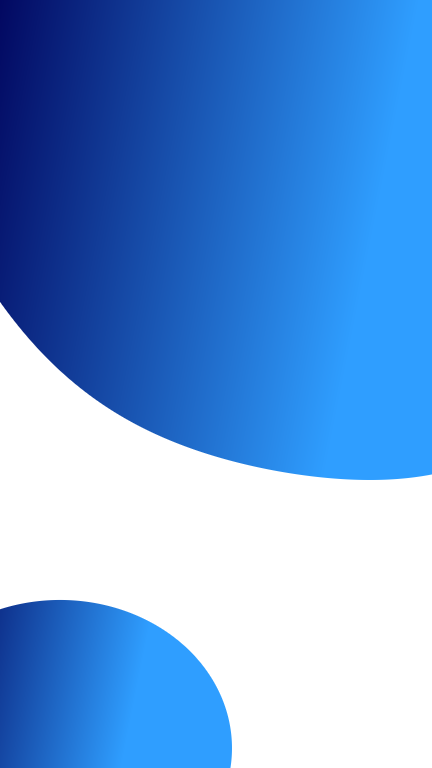
A Shadertoy shader for this background:

```glsl
#define NAVY vec3(0.008, 0.03, 0.38)
#define AZURE vec3(0.184, 0.62, 1.0)
#define PAPER vec3(1.0)
#define TILT 0.2
#define WAVE_LOW vec2(0.856, 0.6667)
#define WAVE_BEND vec3(0.426, 0.657, 0.4)
#define WAVE_RAMP vec3(0.0, 1.778, 0.972)
#define DISC_CENTER vec2(0.139, 0.046)
#define DISC_RADII vec2(0.398, 0.343)
#define DISC_RAMP vec3(-0.134, 0.389, 0.493)

// Slanted ramp: xy is the dark starting point, z the span
vec3 blueRamp(vec2 p, vec3 ramp) {
    float along = p.x - ramp.x + TILT * (ramp.y - p.y);
    return mix(NAVY, AZURE, clamp(along / ramp.z, 0.0, 1.0));
}

// Signed distance to the sagging curve, negative above it
float waveDistance(vec2 p) {
    float t = WAVE_LOW.x - p.x;
    float off = t - WAVE_BEND.z;
    float bend = WAVE_BEND.x + WAVE_BEND.y * off * off;
    float slope = 2.0 * t * bend + 2.0 * t * t * WAVE_BEND.y * off;
    float edge = WAVE_LOW.y + t * t * bend;
    return (edge - p.y) / sqrt(1.0 + slope * slope);
}

// Approximate signed distance to an ellipse, negative inside
float ellipseDistance(vec2 p, vec2 radii) {
    float k = length(p / radii);
    return k * (k - 1.0) / max(length(p / (radii * radii)), 1e-4);
}

float coverage(float dist, float pixel) {
    return clamp(0.5 - dist / pixel, 0.0, 1.0);
}

void mainImage(out vec4 fragColor, in vec2 fragCoord) {
    // Canvas width is one unit
    float pixel = 1.0 / iResolution.x;
    vec2 p = fragCoord * pixel;

    // Upper wave, then lower disc
    vec3 color = PAPER;
    color = mix(color, blueRamp(p, WAVE_RAMP), coverage(waveDistance(p), pixel));
    float disc = ellipseDistance(p - DISC_CENTER, DISC_RADII);
    color = mix(color, blueRamp(p, DISC_RAMP), coverage(disc, pixel));

    fragColor = vec4(color, 1.0);
}
```
